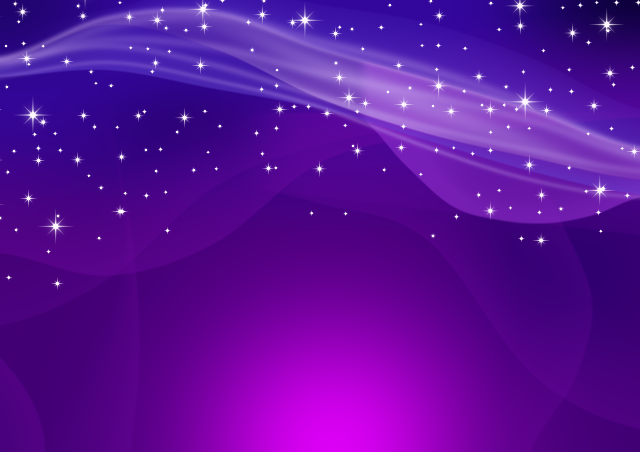
Write a Shadertoy shader that draws this background.

```glsl
const vec3 VIOLET = vec3(0.255, 0.0, 0.455);
const vec3 INDIGO = vec3(0.20, 0.025, 0.61);
const vec3 NIGHT = vec3(0.05, 0.0, 0.24);
const vec3 DUSK = vec3(0.16, 0.0, 0.43);
const vec3 MAGENTA = vec3(0.86, 0.0, 0.96);
const vec3 ORCHID = vec3(0.58, 0.19, 0.82);
const vec3 LILAC = vec3(0.76, 0.63, 0.92);
const vec3 PLUM = vec3(0.44, 0.03, 0.64);
const vec3 BLUE = vec3(0.40, 0.28, 0.84);

float hash(vec2 p) {
    return fract(sin(dot(p, vec2(127.1, 311.7))) * 43758.55);
}

// Smooth spline through seven evenly spaced heights
float curve(float x, float knots[7]) {
    float s = clamp(x, 0.0, 0.9999) * 6.0;
    int i = int(s);
    float t = fract(s);
    float a = knots[max(i - 1, 0)], b = knots[i];
    float c = knots[i + 1], d = knots[min(i + 2, 6)];
    return b + 0.5 * t * (c - a + t * (2.0 * a - 5.0 * b + 4.0 * c - d
             + t * (3.0 * (b - c) + d - a)));
}

// Sheet between two edges, its opacity sliding from one to the other
float veil(float s, float low, float high, float lowAlpha, float highAlpha) {
    float soft = 0.003;
    float t = clamp((s - low) / max(high - low, 0.001), 0.0, 1.0);
    float inside = smoothstep(-soft, soft, s - low) * smoothstep(-soft, soft, high - s);
    return inside * mix(lowAlpha, highAlpha, t);
}

float strand(float offset, float width) {
    return exp(-offset * offset / (width * width));
}

float ray(vec2 d, float len, float width) {
    float taper = max(0.0, 1.0 - abs(d.x) / len);
    return taper * strand(d.y, width * (0.4 + 0.6 * taper));
}

float star(vec2 d, float len) {
    vec2 e = vec2(d.x + d.y, d.y - d.x) * 0.7071;
    float width = 0.0012 + 0.016 * len;
    float arms = ray(d, len, width) + ray(d.yx, len, width);
    arms += 0.8 * (ray(e, len * 0.7, width) + ray(e.yx, len * 0.7, width));
    return 0.9 * arms + strand(length(d), 0.001 + 0.10 * len)
         + 0.22 * strand(length(d), 0.36 * len);
}

// One jittered star per cell, thinning out towards the lower middle
float starLayer(vec2 p, float cell, float len, float chance, float seed) {
    vec2 q = p / cell;
    float row = floor(q.y);
    q.x += hash(vec2(row, seed));
    vec2 id = vec2(floor(q.x), row);
    vec2 jitter = 0.25 + 0.5 * vec2(hash(id + seed), hash(id + seed + 17.3));
    vec2 centre = (id + jitter) * cell;
    float floorLine = 0.37 + 0.11 * strand(centre.x - 0.68, 0.36);
    float density = chance * smoothstep(floorLine - 0.03, floorLine + 0.2, centre.y);
    float size = len * mix(0.6, 1.0, hash(id + seed + 41.7));
    float present = 1.0 - step(density, hash(id + seed + 73.1));
    return present * star((q - id - jitter) * cell, size);
}

vec3 backdrop(vec2 uv, float aspect) {
    float d = length((uv - vec2(0.52, 0.0)) * vec2(aspect, 1.0));
    vec3 col = mix(VIOLET, INDIGO, smoothstep(0.42, 0.84, uv.y));
    col = mix(col, DUSK, 0.8 * strand(length((uv - vec2(0.88, 0.40)) * vec2(1.0, 0.8)), 0.17));
    col = mix(col, DUSK, 0.7 * strand(length((uv - vec2(0.3, 0.72)) * vec2(0.7, 1.0)), 0.11));
    col = mix(col, NIGHT, smoothstep(0.30, 0.0, length(uv - 1.0)));
    col = mix(col, NIGHT, 0.5 * smoothstep(0.25, 0.0, length(uv - vec2(0.0, 1.0))));
    return mix(col, MAGENTA, strand(d, 0.31));
}

// Faint drapery along the sides and behind the crest
vec3 drapery(vec3 col, vec2 uv) {
    float x = uv.x, y = uv.y;
    float swag = curve(x, float[7](0.44, 0.39, 0.46, 0.64, 0.70, 0.72, 0.74));
    float fold = curve(x, float[7](0.28, 0.38, 0.585, 0.68, 0.72, 0.74, 0.75));
    float drape = curve(x, float[7](0.63, 0.62, 0.60, 0.55, 0.47, 0.17, 0.05));
    float middle = smoothstep(0.36, 0.5, x);
    col = mix(col, PLUM, veil(y, swag, swag + 0.25, 0.38, 0.0));
    col = mix(col, PLUM, veil(y, fold, fold + 0.22, 0.22, 0.0));
    col = mix(col, PLUM, middle * veil(y, drape, drape + 0.24, 0.26, 0.0));
    col = mix(col, PLUM, middle * veil(y, 0.65 - 0.17 * x, 0.75, 0.16, 0.3));

    float rightEdge = curve(y, float[7](0.83, 0.90, 0.925, 0.88, 0.82, 0.74, 0.68));
    float leftEdge = curve(y, float[7](0.205, 0.217, 0.216, 0.203, 0.182, 0.156, 0.13));
    float leftInner = curve(y, float[7](0.07, 0.13, 0.18, 0.195, 0.17, 0.10, 0.05));
    float cornerEdge = 0.07 - 1.6 * y * y;
    float below = 1.0 - smoothstep(0.45, 0.8, y);
    col = mix(col, PLUM, below * veil(x, rightEdge - 0.11, rightEdge, 0.0, 0.25));
    col = mix(col, PLUM, below * veil(x, leftInner, leftEdge, 0.03, 0.25));
    return mix(col, PLUM, veil(x, cornerEdge - 0.1, cornerEdge, 0.08, 0.32));
}

// Bright sweeping ribbon with its hanging lobe
vec3 ribbon(vec3 col, vec2 uv) {
    float x = uv.x, y = uv.y;
    float crest = curve(x, float[7](0.87, 0.96, 0.972, 0.893, 0.827, 0.756, 0.672));
    float sweep = curve(x, float[7](0.862, 0.945, 0.893, 0.782, 0.705, 0.65, 0.603));
    float hem = curve(x, float[7](0.83, 0.845, 0.804, 0.76, 0.69, 0.62, 0.57));
    float lobe = curve((x - 0.56) / 0.44, float[7](0.742, 0.635, 0.544, 0.513, 0.506, 0.524, 0.563));
    float upper = curve(x, float[7](0.93, 0.98, 1.03, 0.99, 0.95, 0.87, 0.76));
    float light = 0.35 + 0.65 * strand(x - 0.60, 0.22);
    float pleats = 0.8 + 0.2 * sin(75.0 * (y - crest) + 9.0 * x);

    col = mix(col, BLUE, veil(y, crest, upper, 0.42, 0.10) * smoothstep(0.0, 0.35, x));
    float rim = strand(y - lobe, 0.05) + strand(x - 0.62, 0.09);
    float sheet = smoothstep(0.555, 0.58, x) * veil(y, lobe, max(crest, lobe), 0.42, 0.45);
    col = mix(col, ORCHID, sheet * (0.9 + 0.5 * min(rim, 1.0)));
    col = mix(col, BLUE, veil(y, hem, max(sweep, hem), 0.48, 0.25));
    col = mix(col, LILAC, pleats * light * veil(y, sweep, max(crest, sweep), 0.75, 0.55));
    for (int i = 0; i < 4; i++) {
        float k = float(i) / 3.0;
        float line = mix(hem, crest, k) + 0.02 * sin(6.0 * x + 4.0 * k);
        col = mix(col, LILAC, (0.15 + 0.2 * light) * strand(y - line, 0.006 + 0.008 * k));
    }
    return mix(col, LILAC, 0.35 * strand(y - crest, 0.007));
}

void mainImage(out vec4 fragColor, in vec2 fragCoord) {
    vec2 uv = fragCoord / iResolution.xy;
    vec2 p = fragCoord / iResolution.y;
    vec3 col = ribbon(drapery(backdrop(uv, iResolution.x / iResolution.y), uv), uv);
    float sparkle = starLayer(p, 0.22, 0.05, 0.6, 3.0)
                  + starLayer(p, 0.10, 0.024, 0.6, 11.0)
                  + starLayer(p, 0.046, 0.009, 0.40, 29.0);
    fragColor = vec4(mix(col, vec3(1.0, 0.97, 1.0), clamp(sparkle, 0.0, 1.0)), 1.0);
}
```
